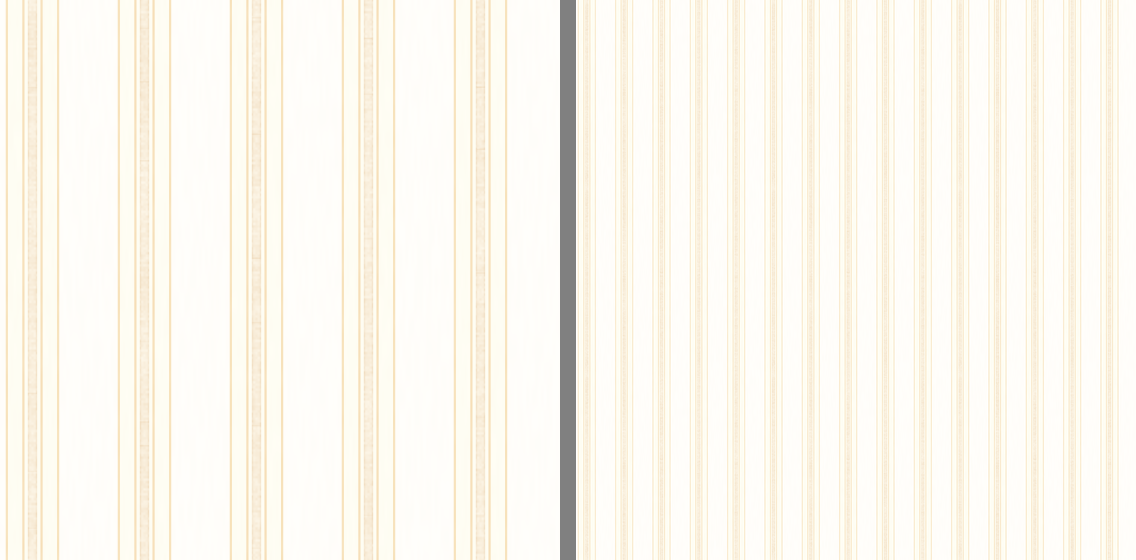
Left, the tile; right, the same tile 3 across and 3 down.
This pattern is drawn by a Shadertoy shader. Its source:

```glsl
const float REPEATS = 5.0;          // stripe groups across
const float GROUP_CENTER = 0.290;   // the next five are fractions of one repeat
const float OUTER_OFFSET = 0.229;
const float INNER_OFFSET = 0.081;
const float LINE_HALF = 0.0098;
const float BAND_HALF = 0.042;
const float THREAD_ROWS = 230.0;    // woven rows down the canvas
const float KNOTS = 9.0;            // darker cross threads per band
const float KNOT_HALF = 0.0014;
const float FIBRES = 190.0;         // faint vertical fibres across the canvas

const vec3 GROUND = vec3(1.0, 0.995, 0.982);
const vec3 CREAM = vec3(0.998, 0.993, 0.955);
const vec3 OUTER_LINE = vec3(0.968, 0.882, 0.725);
const vec3 INNER_LINE = vec3(0.965, 0.870, 0.715);
const vec3 BAND_LIGHT = vec3(0.992, 0.968, 0.915);
const vec3 BAND_DARK = vec3(0.945, 0.868, 0.755);

float hash(vec2 p) {
    uvec2 q = uvec2(ivec2(p)) * uvec2(1597334673u, 3812015801u);
    uint n = (q.x ^ q.y) * 1597334673u;
    n = (n ^ (n >> 15)) * 2246822519u;
    return float((n ^ (n >> 13)) >> 8) / 16777216.0;
}

// Value noise that wraps after "period" cells
float noise(vec2 p, vec2 period) {
    vec2 i = floor(p), f = fract(p);
    f = f * f * (3.0 - 2.0 * f);
    vec2 a = mod(i, period), b = mod(i + 1.0, period);
    return mix(mix(hash(a), hash(vec2(b.x, a.y)), f.x),
               mix(hash(vec2(a.x, b.y)), hash(b), f.x), f.y);
}

// Soft-edged coverage of a bar around zero
float bar(float d, float halfWidth, float pixel) {
    return clamp((halfWidth - abs(d)) / pixel + 0.5, 0.0, 1.0);
}

// Cross threads at jittered heights along one band
float knots(float y, float id, float pixel) {
    float cell = floor(y * KNOTS);
    float center = (cell + 0.15 + 0.7 * hash(vec2(id + 31.0, cell))) / KNOTS;
    float strength = hash(vec2(id + 67.0, cell));
    return bar(y - center, KNOT_HALF, pixel) * strength * strength;
}

// Amount of dark thread in the woven band; x runs from -1 to 1 across it
float weave(float x, float y, float id, float pixel) {
    vec2 size = vec2(REPEATS * 8.0, THREAD_ROWS);
    float threads = noise(vec2(id * 8.0 + (x + 1.0) * 2.0, y * THREAD_ROWS), size);
    float rows = noise(vec2(id * 8.0 + 6.0, y * THREAD_ROWS), size);
    float drift = noise(vec2(id * 3.0, y * 14.0), vec2(REPEATS * 3.0, 14.0));
    float edge = smoothstep(0.50, 0.85, abs(x));
    float dark = 0.05 + 0.30 * threads + 0.22 * rows + 0.16 * (drift - 0.5);
    dark += edge * (0.22 + 0.25 * threads);
    return clamp(dark + 0.5 * knots(y, id, pixel), 0.0, 1.0);
}

void mainImage(out vec4 fragColor, in vec2 fragCoord) {
    vec2 uv = fragCoord / iResolution.xy;
    vec2 pixel = vec2(REPEATS, 1.0) / iResolution.xy;
    float id = floor(uv.x * REPEATS);
    float d = fract(uv.x * REPEATS) - GROUP_CENTER;

    // Ground and the cream field between the outer lines
    vec3 color = mix(GROUND, CREAM, bar(d, OUTER_OFFSET, pixel.x));
    float fibre = noise(uv * vec2(FIBRES, 24.0), vec2(FIBRES, 24.0));
    color -= vec3(0.004, 0.006, 0.010) * (fibre - 0.3);

    // Woven center band
    float dark = weave(d / BAND_HALF, uv.y, id, pixel.y);
    color = mix(color, mix(BAND_LIGHT, BAND_DARK, dark), bar(d, BAND_HALF, pixel.x));

    // Paired plain lines, with slight fading along their length
    float ink = 0.90 + 0.10 * noise(vec2(id * 4.0, uv.y * 40.0), vec2(REPEATS * 4.0, 40.0));
    float outer = bar(abs(d) - OUTER_OFFSET, LINE_HALF, pixel.x);
    float inner = bar(abs(d) - INNER_OFFSET, LINE_HALF, pixel.x);
    color = mix(color, OUTER_LINE, outer * ink);
    color = mix(color, INNER_LINE, inner * ink);

    fragColor = vec4(color, 1.0);
}
```
